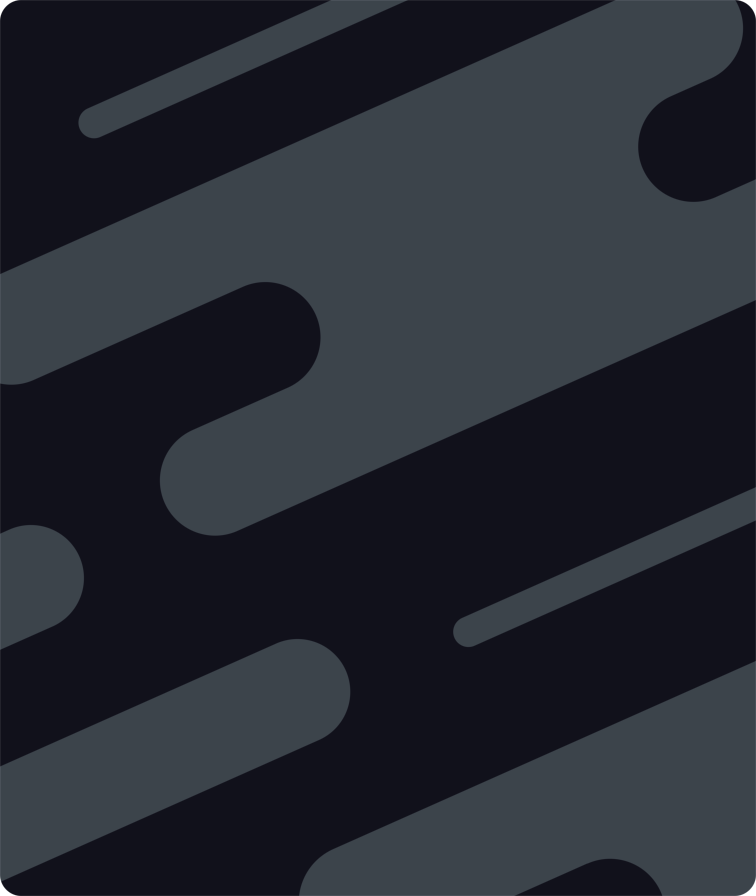
Reproduce this background procedurally as a WebGL 2 fragment shader.

```glsl
#version 300 es
precision highp float;
// Slanted rounded bars on a dark card with rounded corners.
// Every bar is a capsule in a rotated frame (along, across); wide bands join
// two lanes with a bridge whose ends are scooped out by round notches.

uniform vec2 u_resolution;
out vec4 outColor;

// Lengths are in canvas heights, measured from the top left corner.
const vec3 DARK = vec3(0.067, 0.067, 0.106);
const vec3 SLATE = vec3(0.235, 0.265, 0.296);
const vec3 PAPER = vec3(1.0);
const float TILT = radians(24.0);
const float CORNER = 0.024;
const float LANE = 0.0616; // half width of a lane
const float FAR = 4.0;     // beyond any canvas edge

// Bars: start along, end along, position across, radius
const int BAR_COUNT = 8;
const vec4 BARS[BAR_COUNT] = vec4[](
  vec4(0.0402, FAR, 0.1678, 0.0174),
  vec4(-0.138, 0.6885, 0.3411, LANE),
  vec4(0.0012, FAR, 0.5875, LANE),
  vec4(-FAR, -0.2309, 0.6034, 0.0592),
  vec4(-FAR, -0.0107, 0.8404, 0.0589),
  vec4(0.1908, FAR, 0.8568, 0.0170),
  vec4(-0.0456, FAR, 1.0820, 0.0650),
  vec4(FAR, FAR, 0.0, LANE)
);

// Bridges: same layout, the radius is that of the notches
const vec4 UPPER_BRIDGE = vec4(0.1174, 0.6404, 0.4643, LANE);
const vec4 LOWER_BRIDGE = vec4(0.2070, FAR, 1.2090, 0.0618);

float capsule(vec2 q, vec4 bar) {
  return length(vec2(q.x - clamp(q.x, bar.x, bar.y), q.y - bar.z)) - bar.w;
}

// Block overlapping its neighbour lanes, with a round notch at each end
float bridge(vec2 q, vec4 b) {
  float block = max(max(b.x - q.x, q.x - b.y), abs(q.y - b.z) - 1.5 * b.w);
  float notches = min(length(q - b.xz), length(q - b.yz)) - b.w;
  return max(block, -notches);
}

float roundedBox(vec2 p, vec2 halfSize, float radius) {
  vec2 d = abs(p) - halfSize + radius;
  return length(max(d, 0.0)) + min(max(d.x, d.y), 0.0) - radius;
}

// Coverage of a shape with an edge about one pixel wide
float fill(float dist) {
  float soft = 0.75 / u_resolution.y;
  return 1.0 - smoothstep(-soft, soft, dist);
}

void main() {
  vec2 size = vec2(u_resolution.x / u_resolution.y, 1.0);
  vec2 p = gl_FragCoord.xy / u_resolution.y;

  // Rotated frame: x runs along the bars, y across them and downwards
  vec2 top = vec2(p.x, 1.0 - p.y);
  float c = cos(TILT), s = sin(TILT);
  vec2 q = vec2(c * top.x - s * top.y, s * top.x + c * top.y);

  // Union of bars and bridges
  float shape = min(bridge(q, UPPER_BRIDGE), bridge(q, LOWER_BRIDGE));
  for (int i = 0; i < BAR_COUNT; i++) {
    shape = min(shape, capsule(q, BARS[i]));
  }

  // Card with rounded corners
  float card = roundedBox(p - 0.5 * size, 0.5 * size, CORNER);
  vec3 color = mix(DARK, SLATE, fill(shape));
  outColor = vec4(mix(PAPER, color, fill(card)), 1.0);
}
```
